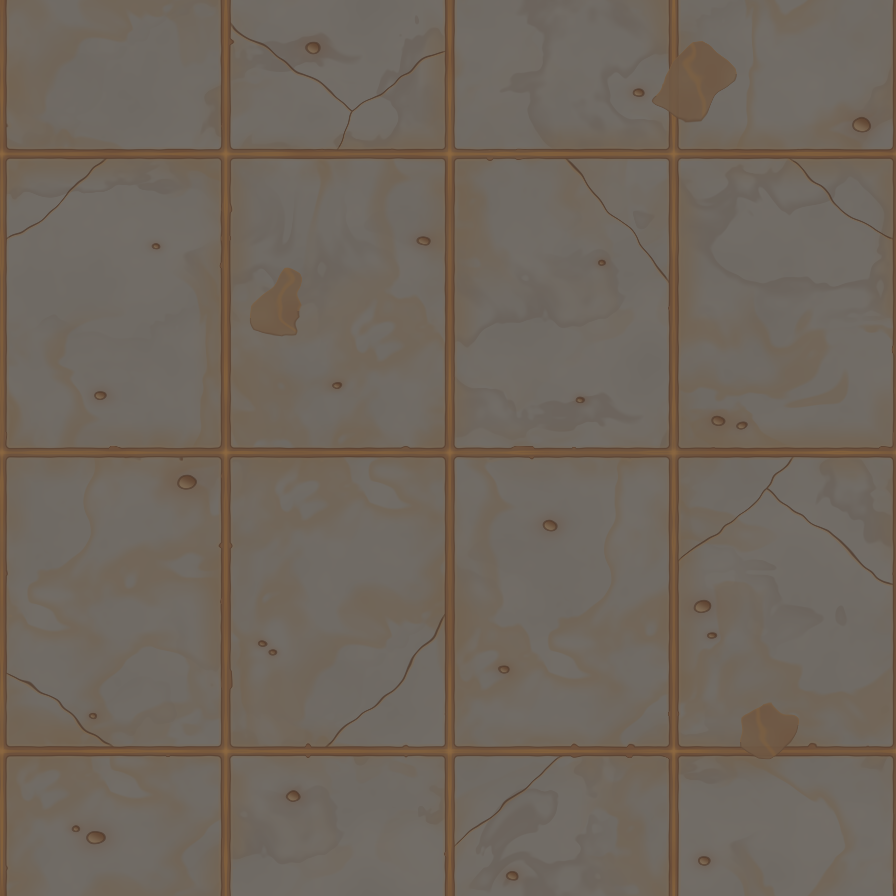
Reproduce this texture procedurally as a three.js fragment shader.

```glsl
// Worn grey stone tiles with rusty grout, cracks, pits and ochre chips.
varying vec2 vUv;

#define GRID vec2(4.0, 3.0)
#define OFFSET vec2(0.002, 0.1615)
#define GAP 0.0054
#define ROUND 0.004
#define AA 0.0009
#define STONE vec3(0.440, 0.420, 0.396)
#define DUSK vec3(0.410, 0.375, 0.345)
#define WARM vec3(0.450, 0.380, 0.300)
#define RUST vec3(0.420, 0.305, 0.225)
#define GOLD vec3(0.520, 0.385, 0.235)
#define DARK vec3(0.300, 0.215, 0.165)
#define PITS 2

float hash(vec2 p) {
  vec3 q = fract(p.xyx * 0.1031);
  q += dot(q, q.yzx + 33.33);
  return fract((q.x + q.y) * q.z);
}

vec2 hash2(vec2 p) { return vec2(hash(p + 3.7), hash(p + 19.1)); }

// Value noise with n cells per canvas, wrapping at its edges
float noise(vec2 p, float n) {
  vec2 x = p * n, i = floor(x), f = fract(x);
  f = f * f * (3.0 - 2.0 * f);
  vec2 a = mod(i, n), b = mod(i + 1.0, n);
  return mix(mix(hash(a), hash(vec2(b.x, a.y)), f.x),
             mix(hash(vec2(a.x, b.y)), hash(b), f.x), f.y);
}

float fbm(vec2 p, float n) {
  float sum = 0.0, amp = 0.533;
  for (int i = 0; i < 4; i++) {
    sum += amp * noise(p, n);
    p += 0.37;
    n *= 2.0;
    amp *= 0.5;
  }
  return sum;
}

vec2 warp(vec2 p, float n) { return vec2(noise(p, n), noise(p + 0.41, n)) - 0.5; }

float segment(vec2 p, vec2 a, vec2 b) {
  vec2 v = b - a;
  return length(p - a - v * clamp(dot(p - a, v) / dot(v, v), 0.0, 1.0));
}

// Distance to a tile's crack: forked, across one corner, or absent
float crackDistance(vec2 l, vec2 id) {
  float k = id.x + id.y;
  if (mod(k, 3.0) > 1.5) return 1.0;
  if (k == 3.0 && mod(id.x, 2.0) == 1.0) {
    vec2 c = l * (id.y > 1.5 ? 1.0 : -1.0) - vec2(0.018, -0.12);
    float arms = segment(vec2(abs(c.x), c.y), vec2(0.0), vec2(0.15, 0.108));
    return min(arms, segment(c, vec2(0.0), vec2(-0.03, -0.048)));
  }
  vec2 side = vec2(id.x < 0.5 || id.y > 1.5 ? -1.0 : 1.0, id.y > 0.5 ? 1.0 : -1.0);
  float reach = mix(-0.03, 0.08, hash(id + 5.0));
  return segment(l * side, vec2(0.13, reach), vec2(-0.01, 0.17));
}

// Stone with soft brush marks, each sharp on one side
vec3 stone(vec2 p, float d) {
  vec2 w = p + 0.07 * warp(p, 9.0) + 0.025 * warp(p, 23.0);
  float n = fbm(w, 9.0), m = fbm(w + 0.29, 13.0), patchy = noise(p + 0.6, 7.0);
  vec3 col = STONE * (0.97 + 0.06 * fbm(p, 16.0));
  float warmMark = smoothstep(0.53, 0.56, n) * (1.0 - smoothstep(0.57, 0.70, n));
  float duskMark = smoothstep(0.56, 0.58, m) * (1.0 - smoothstep(0.59, 0.70, m));
  col = mix(col, WARM, 0.50 * warmMark * smoothstep(0.25, 0.75, patchy));
  col = mix(col, DUSK, 0.65 * duskMark * smoothstep(0.75, 0.3, patchy));
  float grime = smoothstep(-0.035, 0.0, d) * smoothstep(0.4, 0.75, m);
  return mix(col, WARM, 0.65 * grime);
}

void main() {
  vec2 p = vUv, q = (p - OFFSET) * GRID;
  vec2 id = mod(floor(q), GRID), l = (fract(q) - 0.5) / GRID;
  vec2 halfCell = 0.5 / GRID, edge = halfCell - abs(l);

  // Tile outline with small nicks
  vec2 b = abs(l) - halfCell + GAP + ROUND;
  float d = length(max(b, 0.0)) + min(max(b.x, b.y), 0.0) - ROUND;
  d += 0.0008 * (noise(p, 90.0) - 0.5) + 0.004 * smoothstep(0.86, 1.0, noise(p, 64.0));
  vec3 col = stone(p + hash2(id), d);

  // Pits with a rusty halo
  for (int i = 0; i < PITS; i++) {
    vec2 seed = id + 11.0 * float(i + 1);
    vec2 v = l - (hash2(seed) - 0.5) * vec2(0.20, 0.28);
    float r = mix(0.003, 0.0085, pow(hash(seed + 2.0), 2.0));
    float dist = length(v * vec2(0.85, 1.1) + 0.002 * warp(p, 110.0));
    col = mix(col, RUST, 0.35 * exp(-dist * dist / (r * r * 5.0)));
    vec3 bowl = mix(WARM * 1.08, RUST * 0.9, smoothstep(-r, r, v.x * 0.5 + v.y));
    col = mix(col, bowl, 1.0 - smoothstep(r - AA, r + AA, dist));
    col = mix(col, DARK, 0.6 * (1.0 - smoothstep(0.0004, 0.0016, abs(dist - r))));
  }

  // Cracks with a lit lower lip
  vec2 bent = l + 0.016 * warp(p, 22.0) + 0.005 * warp(p, 72.0);
  float lip = crackDistance(bent + vec2(0.0, 0.0016), id);
  col = mix(col, GOLD, 0.35 * (1.0 - smoothstep(0.0004, 0.0020, lip)));
  col = mix(col, DARK, 0.75 * (1.0 - smoothstep(0.0002, 0.0015, crackDistance(bent, id))));

  // Tile rim, then grout with a golden thread and dark sides
  float rim = smoothstep(-0.0035, -0.0015, d);
  col = mix(col, WARM * 1.08, 0.45 * rim * (0.4 + 0.6 * noise(p, 40.0)));
  float across = min(edge.x, edge.y) + 0.0012 * (noise(p, 48.0) - 0.5);
  float thread = 1.0 - smoothstep(0.0003, 0.0020, abs(across - 0.0006));
  vec3 grout = mix(RUST, WARM, 0.35 * noise(p, 30.0));
  grout = mix(grout, GOLD, thread * (0.35 + 0.55 * noise(p, 26.0)));
  grout = mix(grout, DARK, 0.6 * (1.0 - smoothstep(0.0002, 0.0022, abs(d))));
  grout = mix(grout, GOLD * 1.1, 0.7 * exp(-dot(edge, edge) / 0.00002));
  col = mix(col, grout, smoothstep(-AA, AA, d));

  // Ragged ochre chips lying over tiles and grout
  for (int i = 0; i < 3; i++) {
    float k = float(i);
    vec2 c = fract(vec2(0.78 + 0.535 * k, 0.91 - 0.1475 * k - 0.1075 * k * k));
    vec2 v = fract(p - c + 0.5) - 0.5 + 0.034 * warp(p, 26.0) + 0.009 * warp(p, 70.0);
    float chip = max(length(v), 0.85 * (abs(v.x) + abs(v.y))) - 0.043 + 0.007 * k;
    float fold = abs(v.x + 0.35 * v.y + 0.02 * (noise(p, 20.0) - 0.5));
    vec3 clay = mix(WARM, RUST, 0.15 + 0.5 * noise(p, 34.0));
    clay = mix(clay, GOLD, 0.45 * (1.0 - smoothstep(0.0005, 0.005, fold)));
    clay = mix(clay, v.y > 0.0 ? GOLD : DARK, 0.4 * smoothstep(-0.003, 0.0, chip));
    col = mix(col, clay, 0.9 * (1.0 - smoothstep(-AA, AA, chip)));
  }
  gl_FragColor = vec4(col, 1.0);
}
```
